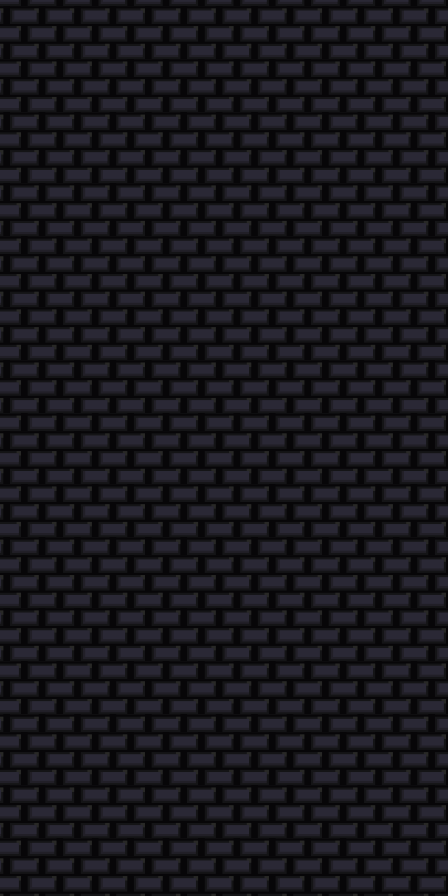
Write a WebGL 1 fragment shader that draws this texture.

```glsl
precision highp float;

uniform vec2 u_resolution;

// Layout, in grid units: one brick cell is 16 by 8 units
const float UNITS_ACROSS = 202.4;
const vec2 CELL = vec2(16.0, 8.0);
const vec2 BRICK = vec2(13.0, 7.0);
const vec2 ORIGIN = vec2(12.5, 2.0);
const float BEVEL = 1.0;
const float SHADE = 1.0;
const float GLINT = 2.0;

// Colours
const vec3 MORTAR_COLOR = vec3(0.027, 0.022, 0.030);
const vec3 BEVEL_COLOR = vec3(0.080, 0.080, 0.088);
const vec3 SHADE_COLOR = vec3(0.130, 0.122, 0.152);
const vec3 FACE_COLOR = vec3(0.163, 0.157, 0.208);
const vec3 GLINT_COLOR = vec3(0.155, 0.155, 0.148);

// Antialiased coverage of the rectangle from lo to hi
float rect(vec2 p, vec2 lo, vec2 hi, float blur) {
  vec2 edge = 0.5 * (hi - lo) - abs(p - 0.5 * (lo + hi));
  vec2 cover = clamp(edge / blur + 0.5, 0.0, 1.0);
  return cover.x * cover.y;
}

void main() {
  float blur = UNITS_ACROSS / u_resolution.x;
  vec2 p = gl_FragCoord.xy * blur - ORIGIN;

  // Running bond: odd rows shift by half a brick
  float row = floor(p.y / CELL.y);
  p.x += 0.5 * CELL.x * mod(row, 2.0);

  // Center the mortar on the cell border so smoothed edges stay inside
  vec2 joint = 0.5 * (CELL - BRICK);
  vec2 q = mod(p + joint, CELL) - joint;

  vec2 faceLo = vec2(BEVEL);
  vec2 faceHi = BRICK - BEVEL;

  // Brick body with its dark bevel
  vec3 color = mix(MORTAR_COLOR, BEVEL_COLOR, rect(q, vec2(0.0), BRICK, blur));

  // Lit top right corner, left as an L once the face covers it
  color = mix(color, GLINT_COLOR, rect(q, BRICK - GLINT, BRICK, blur));

  // Face with a shaded left and bottom rim
  color = mix(color, SHADE_COLOR, rect(q, faceLo, faceHi, blur));
  color = mix(color, FACE_COLOR, rect(q, faceLo + SHADE, faceHi, blur));

  gl_FragColor = vec4(color, 1.0);
}
```
